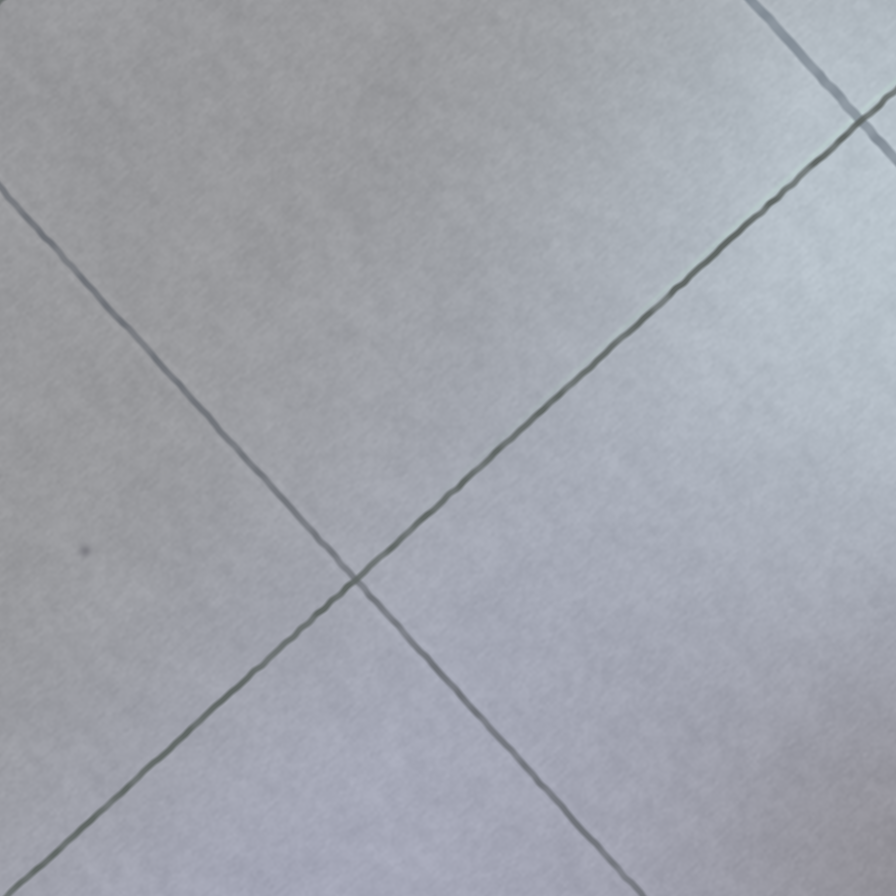
Reproduce this texture procedurally as a WebGL 1 fragment shader.

```glsl
precision highp float;
// Large pale floor tiles laid diagonally, with thin dark grout joints.
// A rotated grid gives the joints; broad gradients give the cool window light,
// and layered value noise gives the cloudy, finely grained surface.

uniform vec2 u_resolution;

float hash(vec2 p) {
  p = fract(p * vec2(0.1031, 0.1147));
  p += dot(p, p.yx + 33.33);
  return fract((p.x + p.y) * p.x * 17.3);
}

float noise(vec2 p) {
  vec2 i = floor(p), f = fract(p);
  f = f * f * (3.0 - 2.0 * f);
  return mix(mix(hash(i), hash(i + vec2(1.0, 0.0)), f.x),
             mix(hash(i + vec2(0.0, 1.0)), hash(i + 1.0), f.x), f.y);
}

// Fractal noise centred on zero
float clouds(vec2 p) {
  float sum = 0.0, amp = 0.5;
  for (int i = 0; i < 4; i++) {
    sum += amp * (noise(p) - 0.5);
    p = p * 2.03 + 17.7;
    amp *= 0.55;
  }
  return sum;
}

// Soft round falloff, one at the centre
float glow(vec2 p, vec2 centre, vec2 size) {
  vec2 d = (p - centre) / size;
  return exp(-dot(d, d));
}

vec3 floorLight(vec2 uv) {
  vec3 warmGrey = vec3(0.597, 0.600, 0.612);
  vec3 coolGrey = mix(vec3(0.645, 0.655, 0.720), vec3(0.650, 0.675, 0.705), uv.y);
  vec3 skyLight = vec3(0.735, 0.780, 0.812);
  vec3 dimGrey = vec3(0.568, 0.562, 0.585);
  float slant = uv.x - 0.85 * uv.y + 0.08 * clouds(uv * 4.0);
  vec3 color = mix(warmGrey, coolGrey, smoothstep(-0.42, 0.36, slant));
  color = mix(color, skyLight, 0.92 * glow(uv, vec2(1.04, 0.75), vec2(0.33, 0.37)));
  return mix(color, dimGrey, 0.95 * glow(uv, vec2(1.08, 0.02), vec2(0.33, 0.26)));
}

void main() {
  vec2 uv = gl_FragCoord.xy / u_resolution;
  float pixel = 1.0 / min(u_resolution.x, u_resolution.y);

  // Tile axes, measured from one joint crossing
  vec2 along = vec2(0.7407, 0.6718);
  vec2 across = vec2(-along.y, along.x);
  vec2 q = uv - vec2(0.397, 0.353);
  q = vec2(dot(q, along), dot(q, across));
  vec2 tile = vec2(0.7615, 0.745);

  // Surface: lighting, blotches, slanted streaks and grain
  vec3 color = floorLight(uv);
  color += 0.034 * clouds(uv * 9.0 + 3.0);
  color += 0.042 * clouds(q * vec2(60.0, 34.0) + 40.0);
  color += 0.026 * (noise(q * vec2(110.0, 230.0) + 90.0) - 0.5);
  color += 0.016 * (noise(uv * 260.0) - 0.5);

  // Signed distance to the nearest joint on each axis, with ragged edges
  vec2 joint = floor(q / tile + 0.5);
  vec2 ragged = vec2(noise(vec2(q.y * 85.0, 5.0)), noise(vec2(q.x * 85.0, 9.0))) - 0.5;
  vec2 d = abs(q - joint * tile + 0.0020 * ragged);

  // Firm-edged joints; the far one is broader and paler
  float far = clamp(joint.x, 0.0, 1.0);
  vec2 halfWidth = vec2(0.0034 + 0.0018 * far, 0.0033);
  float soft = 0.0017 + 0.5 * pixel;
  vec2 line = 1.0 - smoothstep(halfWidth - soft, halfWidth + soft, d);
  vec2 wear = 0.78 + 0.40 * vec2(noise(vec2(q.y * 75.0, 31.0)), noise(vec2(q.x * 75.0, 47.0)));

  // Pale tile edge beside the joints, greener near the light
  float rim = glow(vec2(q.y - joint.y * tile.y), vec2(0.0075), vec2(0.0045));
  color += vec3(0.018, 0.045, 0.018) * rim * smoothstep(-0.1, 0.6, q.x);
  color += 0.014 * glow(vec2(d.x), vec2(0.0085), vec2(0.0040));

  vec3 slate = mix(vec3(0.425, 0.440, 0.465), vec3(0.495, 0.535, 0.575), far);
  color = mix(color, slate, clamp(0.85 * wear.x * line.x, 0.0, 1.0));
  color = mix(color, vec3(0.375, 0.402, 0.395), clamp(0.92 * wear.y * line.y, 0.0, 1.0));

  // Single small stain
  float stain = glow(uv, vec2(0.095, 0.385), vec2(0.0065));
  color = mix(color, vec3(0.43, 0.43, 0.46), 0.65 * stain);

  gl_FragColor = vec4(clamp(color, 0.0, 1.0), 1.0);
}
```
